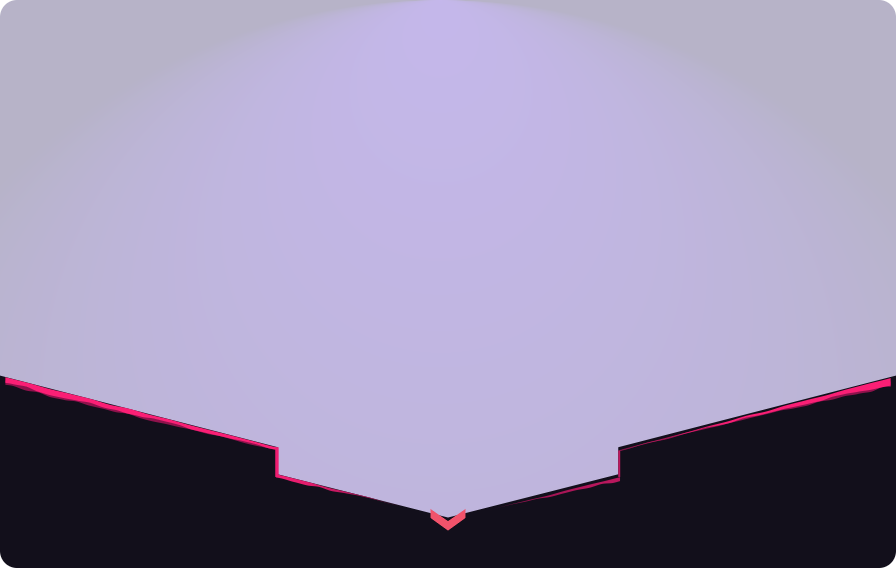
This background is drawn by a Shadertoy shader. Its source:

```glsl
// A pale violet backdrop lit from the top, above a dark stepped valley.
// The light is a family of circles tangent to the top edge; the valley is a
// mirrored height profile, trimmed with ragged pink strokes and a chevron.

// Lengths are in canvas widths, measured from the lower left.
const float CANVAS_HEIGHT = 0.6302;
const float CORNER_RADIUS = 0.019;
const vec2  LIGHT_POS     = vec2(0.492, 0.6302);
const float LIGHT_REACH   = 0.70;
const float STEP_X        = 0.190;   // distance of the step from the centre
const float STEP_LOW      = 0.104;
const float STEP_HIGH     = 0.134;
const float VALLEY_Y      = 0.056;
const float RIM_Y         = 0.2135;
const float STROKE_END    = 0.494;
const float CHEVRON_HALF  = 0.0195;

const vec3 PAGE      = vec3(1.0);
const vec3 LIGHT     = vec3(0.770, 0.718, 0.920);
const vec3 HAZE      = vec3(0.716, 0.702, 0.784);
const vec3 GROUND    = vec3(0.072, 0.058, 0.106);
const vec3 PINK      = vec3(0.980, 0.120, 0.460);
const vec3 CRIMSON   = vec3(0.560, 0.070, 0.300);
const vec3 CORAL     = vec3(0.945, 0.325, 0.420);

float pixel;   // width of one pixel in canvas units

// Antialiased coverage of the region where d is positive
float cover(float d) { return clamp(d / pixel + 0.5, 0.0, 1.0); }

// Coverage of the interval lo..hi
float band(float v, float lo, float hi) {
    return clamp(cover(v - lo) + cover(hi - v) - 1.0, 0.0, 1.0);
}

float hash(float n) { return fract(sin(n * 127.1) * 43758.55); }

float noise(float x) {
    float i = floor(x), f = fract(x);
    return mix(hash(i), hash(i + 1.0), f * f * (3.0 - 2.0 * f));
}

vec3 backdrop(vec2 p) {
    vec2 q = p - LIGHT_POS;
    float circleRadius = dot(q, q) / max(-2.0 * q.y, 1e-4);
    return mix(LIGHT, HAZE, clamp(circleRadius / LIGHT_REACH, 0.0, 1.0));
}

// Ragged stroke lying below a sloping edge
float brush(float depth, float along, float offset, float width, float seed) {
    float top = offset + 0.0012 * (noise(along * 45.0 + seed) - 0.5);
    float thickness = width * (0.65 + 0.7 * noise(along * 70.0 + seed * 3.0));
    return band(depth, top, top + thickness);
}

void mainImage(out vec4 fragColor, in vec2 fragCoord) {
    pixel = 1.0 / iResolution.x;
    vec2 p = fragCoord / iResolution.xy * vec2(1.0, CANVAS_HEIGHT);
    float side = abs(p.x - 0.5);
    float right = step(0.5, p.x);

    // Valley profile
    float lowEdge = mix(VALLEY_Y, STEP_LOW, side / STEP_X);
    float rise = (side - STEP_X) / (0.5 - STEP_X);
    float highEdge = mix(STEP_HIGH, RIM_Y, rise);
    float outer = cover(side - STEP_X);
    float ground = mix(cover(lowEdge - p.y), cover(highEdge - p.y), outer);
    vec3 color = mix(backdrop(p), GROUND, ground);

    // Outer strokes, broad at the rim and thin at the step
    float t = clamp(rise, 0.0, 1.0);
    float depth = highEdge - p.y;
    float width = mix(mix(0.0025, 0.0065, t), mix(0.0008, 0.0075, t * t), right);
    float offset = mix(0.0004, mix(0.0035, 0.0010, t), right);
    float span = band(side, STEP_X, STROKE_END);
    float shade = brush(depth, side, offset + width * 0.6, width * 0.75, 8.0 + right);
    float bright = brush(depth, side, offset, width, 3.0 + right);
    color = mix(color, CRIMSON, span * shade);
    color = mix(color, PINK, span * bright * mix(1.0, smoothstep(0.0, 0.45, t) * 0.6 + 0.4, right));

    // Vertical strokes on the step
    float wall = band(side, STEP_X - mix(0.001, 0.0, right), STEP_X + mix(0.0028, 0.0022, right));
    wall *= band(p.y, STEP_LOW - 0.003, STEP_HIGH - 0.004 * right);
    color = mix(color, mix(PINK, CRIMSON, 0.1 + 0.45 * right), wall);

    // Inner strokes, fading toward the valley
    float fade = smoothstep(0.045, STEP_X, side);
    float low = brush(lowEdge - p.y, side, mix(0.0003, 0.0035, right), 0.0035 * fade, 17.0 + right);
    low *= band(side, 0.045, STEP_X + 0.002);
    color = mix(color, mix(CRIMSON, PINK, fade * (0.9 - 0.5 * right)), low);

    // Chevron at the lowest point
    float arm = side / CHEVRON_HALF;
    float chevron = band(p.y, mix(0.0415, 0.0555, arm), mix(0.0520, 0.0655, arm));
    color = mix(color, CORAL, chevron * cover(CHEVRON_HALF - side));

    // Rounded corners
    vec2 halfSize = vec2(0.5, 0.5 * CANVAS_HEIGHT);
    vec2 corner = max(abs(p - halfSize) - halfSize + CORNER_RADIUS, 0.0);
    color = mix(PAGE, color, cover(CORNER_RADIUS - length(corner)));

    fragColor = vec4(color, 1.0);
}
```
